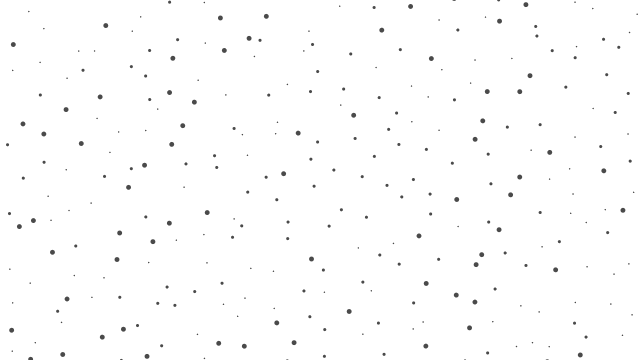
Write a Shadertoy shader that draws this pattern.

```glsl
// Scattered dark grey dots in three sizes on white, with few large ones near the middle.
#define ROWS 12.6          // grid cells per canvas height
#define TILT 0.46          // grid rotation in radians, hides rows and columns
#define JITTER 0.78        // dot wander within its cell; keeps dots inside it
#define RADIUS_LARGE 0.0067
#define RADIUS_MEDIUM 0.0042
#define RADIUS_SMALL 0.0019
#define SMALL_SHARE 0.34
#define LARGE_SHARE_MIDDLE 0.04
#define LARGE_SHARE_OUTER 0.31
#define DOT_COLOR vec3(0.29)
#define PAPER_COLOR vec3(1.0)

float hash(vec2 p) {
    return fract(sin(dot(p, vec2(127.1, 311.7))) * 43758.5453);
}

vec2 hash2(vec2 p) {
    return vec2(hash(p + 17.3), hash(p + 59.8));
}

mat2 rotation(float angle) {
    float c = cos(angle), s = sin(angle);
    return mat2(c, s, -s, c);
}

// Picks one of three sizes; large dots get rarer toward the middle.
float dotRadius(vec2 cell, vec2 canvasPos) {
    float outer = smoothstep(0.1, 0.3, length(canvasPos));
    float largeShare = mix(LARGE_SHARE_MIDDLE, LARGE_SHARE_OUTER, outer);
    float pick = hash(cell + 101.4);
    if (pick < SMALL_SHARE) return RADIUS_SMALL;
    return pick > 1.0 - largeShare ? RADIUS_LARGE : RADIUS_MEDIUM;
}

void mainImage(out vec4 fragColor, in vec2 fragCoord) {
    // Centred coordinates, canvas height = 1
    vec2 p = (fragCoord - 0.5 * iResolution.xy) / iResolution.y;
    float pixel = 1.0 / iResolution.y;

    // Tilted grid, each row slid by a random amount
    vec2 g = rotation(TILT) * p * ROWS;
    float slide = hash(vec2(floor(g.y), 7.7));
    g.x += slide;
    vec2 cell = floor(g);

    // One jittered dot per cell
    vec2 center = cell + 0.5 + JITTER * (hash2(cell) - 0.5);
    vec2 canvasPos = rotation(-TILT) * (center - vec2(slide, 0.0)) / ROWS;
    canvasPos.x *= iResolution.y / iResolution.x;
    float radius = dotRadius(cell, canvasPos);

    // Smooth edge one pixel wide
    float dist = length(g - center) / ROWS - radius;
    float ink = clamp(0.5 - dist / pixel, 0.0, 1.0);
    fragColor = vec4(mix(PAPER_COLOR, DOT_COLOR, ink), 1.0);
}
```
